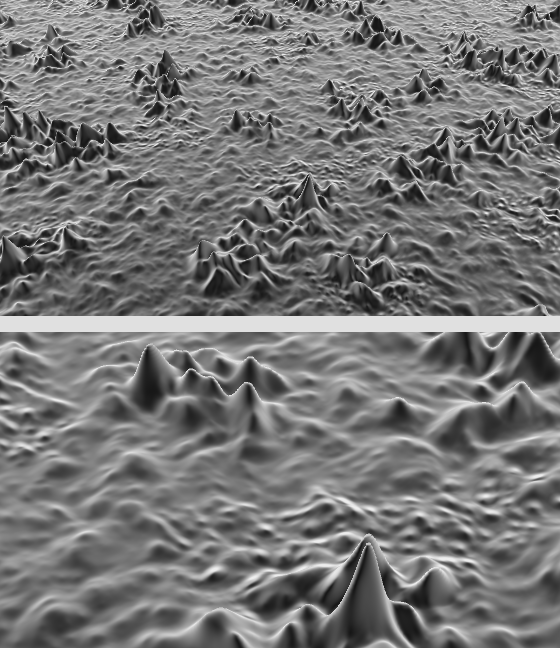
Top, the full canvas; bottom, a detail of the centre.
This texture is drawn by a WebGL 2 fragment shader. Its source:

```glsl
#version 300 es
precision highp float;

uniform vec2 u_resolution;
out vec4 fragColor;

const float CAMERA_HEIGHT = 23.0;
const float CAMERA_PITCH = 0.65;
const float FOCAL_LENGTH = 1.8;
const float RELIEF_TOP = 2.3;
const int MARCH_STEPS = 26;
const int SAMPLES = 2;

vec3 hash3(vec2 cell) {
  vec3 q = fract(cell.xyx * vec3(0.1031, 0.1030, 0.0973));
  q += dot(q, q.yxz + 33.33);
  return fract((q.xxy + q.yzz) * q.zyx);
}

// Cellular noise: one concave cone of random height per cell, summed.
float cones(vec2 p, float tipRadius) {
  vec2 cell = floor(p);
  float sum = 0.0;
  for (int j = -1; j <= 1; j++) {
    for (int i = -1; i <= 1; i++) {
      vec2 id = cell + vec2(i, j);
      vec3 rnd = hash3(id);
      vec2 offset = id + rnd.xy - p;
      float d = sqrt(dot(offset, offset) + tipRadius * tipRadius);
      float falloff = max(1.0 - d, 0.0);
      sum += (0.15 + 0.95 * rnd.z * rnd.z) * falloff * falloff;
    }
  }
  return sum;
}

vec2 warp(vec2 p, float amount) {
  return p + amount * (sin(p.yx * 1.3 + vec2(0.0, 2.0))
                     + 0.6 * sin(p.yx * 2.9 + p * 0.7));
}

float roughPatches(vec2 p) {
  float wave = sin(p.x * 0.43 + 1.7 * sin(p.y * 0.31))
             + sin(p.y * 0.67 + 1.9 * sin(p.x * 0.27 + 1.0));
  return smoothstep(0.3, 1.5, wave);
}

// Clustered peaks over a calmer, bumpy plain.
float terrain(vec2 p) {
  vec2 q = warp(p, 0.16);
  float cluster = smoothstep(0.12, 0.62, cones(q * 0.23 + 7.0, 0.1));
  float peaks = cones(q, 0.13) * (0.32 + 1.75 * cluster);
  float bumps = cones(q * 1.9 + 31.0, 0.2) * (0.16 + 0.5 * cluster);
  return peaks + bumps;
}

float detail(vec2 p) {
  return cones(warp(p, 0.1) * 3.3 + 53.0, 0.25) * (0.05 + 0.16 * roughPatches(p));
}

float surface(vec2 p) {
  return terrain(p) + detail(p);
}

vec3 cameraRay(vec2 screen, float pitch, float focal) {
  float c = cos(pitch), s = sin(pitch);
  return normalize(vec3(screen.x, screen.y * c - focal * s, screen.y * s + focal * c));
}

// Distance along the ray to the relief, refined by a secant step.
float march(vec3 origin, vec3 ray) {
  float near = (RELIEF_TOP - origin.y) / ray.y;
  float far = -origin.y / ray.y;
  float stride = (far - near) / float(MARCH_STEPS);
  float t = near;
  float previousGap = RELIEF_TOP;
  for (int i = 0; i <= MARCH_STEPS; i++) {
    vec3 pos = origin + ray * t;
    float gap = pos.y - terrain(pos.xz);
    if (gap < 0.0) {
      return t - stride * gap / min(gap - previousGap, -0.0001);
    }
    previousGap = gap;
    t += stride;
  }
  return far;
}

vec3 surfaceNormal(vec2 p, float eps) {
  float h = surface(p);
  float hx = surface(p + vec2(eps, 0.0));
  float hz = surface(p + vec2(0.0, eps));
  return normalize(vec3(h - hx, eps, h - hz));
}

// Grazing slopes glow, slopes that face the viewer stay dark.
float shade(vec2 screen) {
  vec3 origin = vec3(0.0, CAMERA_HEIGHT, 0.0);
  vec3 ray = cameraRay(screen, CAMERA_PITCH, FOCAL_LENGTH);
  float t = march(origin, ray);
  vec3 pos = origin + ray * t;
  vec3 normal = surfaceNormal(pos.xz, 0.0016 * t);
  float grazing = 1.0 - clamp(dot(normal, -ray), 0.0, 1.0);
  float tone = 0.09 + 0.84 * pow(grazing, 0.8);
  return tone * (1.0 - 0.16 * smoothstep(0.4, 1.6, pos.y));
}

void main() {
  float tone = 0.0;
  for (int i = 0; i < SAMPLES; i++) {
    vec2 jitter = (float(i) - 0.5) * vec2(0.3, 0.5);
    vec2 screen = (gl_FragCoord.xy + jitter - 0.5 * u_resolution) / u_resolution.y;
    tone += shade(screen);
  }
  fragColor = vec4(vec3(tone / float(SAMPLES)), 1.0);
}
```
